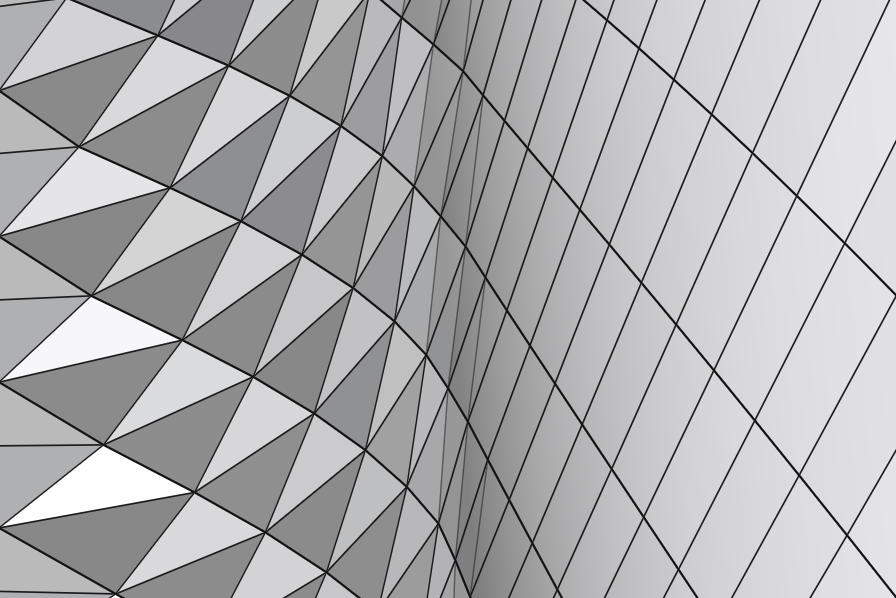
Reproduce this texture procedurally as a Shadertoy shader.

```glsl
// Folded metal facade: triangular facets on the left bend into long panels on the right.

const vec2 GRID = vec2(768.0, 512.0);   // design units across the canvas, y down
const float FOLD_COL = 9.0;             // lattice column where the surface folds
const int FIRST_COL = -2;
const int LAST_COL = 23;
const float ROW_WIDTH = 0.95;           // half widths of the seams
const float PANEL_WIDTH = 0.72;
const float FACET_WIDTH = 0.62;
const float LIGHT_TONE = 0.87;
const float DARK_TONE = 0.545;
const float WALL_SHADOW = 0.50;
const float WALL_GAIN = 0.42;
const float WALL_FALLOFF = 140.0;
const float JITTER = 0.035;
const vec3 STEEL_TINT = vec3(0.997, 0.998, 1.006);
const vec3 SEAM_COLOR = vec3(0.075, 0.075, 0.08);

float hash(vec2 cell) {
    return fract(sin(dot(cell, vec2(127.1, 311.7))) * 43758.5453);
}

// Vertical position of row zero in a column.
float columnTop(float col) {
    float d = col - FOLD_COL;
    if (d >= 0.0) return 61.0 + d * (20.1 + d * (0.46 + 0.052 * d));
    float outer = max(-d - 7.0, 0.0);
    return 61.0 + 23.0 * d - 6.5 * outer * outer;
}

// Vertical spacing between rows in a column.
float columnStep(float col) {
    float d = col - FOLD_COL;
    return d < 0.0 ? 150.0 + 2.8 * d : 150.0 + d * (5.7 + 0.22 * d);
}

vec2 latticePoint(float row, float col) {
    float d = col - FOLD_COL;
    float x;
    if (d >= 0.0) {
        x = 397.0 + d * (16.5 + d * (0.55 + 0.03 * d)) + 2.0 * row;
    } else {
        float u = -d - 1.0;
        float lean = mix(10.5, 2.0, smoothstep(7.0, 9.0, col)) * step(0.5, col);
        float kink = 9.0 * step(abs(col - 1.0), 0.5);
        x = 384.0 - u * (14.5 + 4.2 * u) - kink + lean * (row - 2.0);
    }
    return vec2(x, columnTop(col) + row * columnStep(col));
}

float segmentDistance(vec2 p, vec2 a, vec2 b) {
    vec2 ab = b - a;
    return length(p - a - ab * clamp(dot(p - a, ab) / dot(ab, ab), 0.0, 1.0));
}

float side(vec2 p, vec2 a, vec2 b) {
    return (b.x - a.x) * (p.y - a.y) - (b.y - a.y) * (p.x - a.x);
}

bool inTriangle(vec2 p, vec2 a, vec2 b, vec2 c) {
    vec3 s = vec3(side(p, a, b), side(p, b, c), side(p, c, a));
    return all(greaterThanEqual(s, vec3(0.0))) || all(lessThanEqual(s, vec3(0.0)));
}

float seam(float dist, float halfWidth, float pixel) {
    return clamp((halfWidth - dist) / pixel + 0.5, 0.0, 1.0);
}

// Smooth reflection growing brighter away from the fold.
float wallTone(vec2 p) {
    float start = 360.0 + 50.0 * p.y / GRID.y;
    return WALL_SHADOW + WALL_GAIN * (1.0 - exp(-max(p.x - start, 0.0) / WALL_FALLOFF));
}

float facetTone(vec2 p, float row, float col, bool lit) {
    float grain = hash(vec2(row, col)) - 0.5;
    float tone;
    if (lit) {
        tone = LIGHT_TONE - 0.024 * col + JITTER * 1.5 * grain;
        if (col < 0.5) tone = min(0.83 + 0.07 * (row - 2.0), 1.0);
        if (col < -0.5) tone = 0.73;
    } else {
        tone = mix(DARK_TONE, 0.66, smoothstep(3.0, 6.0, col)) + JITTER * grain;
        if (col < -0.5) tone = 0.69;
    }
    // Both triangles of one wall panel share an id.
    float panel = lit ? col - 1.0 : col;
    float wall = wallTone(p) + JITTER * 0.7 * (hash(vec2(panel, row + 9.0)) - 0.5);
    return mix(tone, wall, smoothstep(6.0, 8.0, col));
}

void mainImage(out vec4 fragColor, in vec2 fragCoord) {
    vec2 uv = fragCoord / iResolution.xy;
    vec2 p = vec2(uv.x, 1.0 - uv.y) * GRID;
    float pixel = GRID.y / iResolution.y;
    float tone = wallTone(p);
    float ink = 0.0;

    // Only the rows just above and below the point can reach it in each column.
    for (int i = FIRST_COL; i <= LAST_COL; i++) {
        float col = float(i);
        float nearRow = floor((p.y - columnTop(col)) / columnStep(col));
        for (int j = 0; j < 2; j++) {
            float row = nearRow + float(j);
            vec2 apex = latticePoint(row, col);
            vec2 next = latticePoint(row, col + 1.0);
            vec2 upperNear = latticePoint(row - 1.0, col + 1.0);
            vec2 upperFar = latticePoint(row - 1.0, col + 2.0);

            if (inTriangle(p, apex, upperNear, upperFar)) tone = facetTone(p, row, col, true);
            if (inTriangle(p, apex, upperFar, next)) tone = facetTone(p, row, col, false);

            float facetInk = col < 6.5 ? 0.95 : (col < 9.5 ? 0.5 : 0.0);
            ink = max(ink, seam(segmentDistance(p, apex, next), ROW_WIDTH, pixel));
            ink = max(ink, 0.95 * seam(segmentDistance(p, apex, upperFar), PANEL_WIDTH, pixel));
            ink = max(ink, facetInk * seam(segmentDistance(p, apex, upperNear), FACET_WIDTH, pixel));
        }
    }

    fragColor = vec4(mix(tone * STEEL_TINT, SEAM_COLOR, ink), 1.0);
}
```
